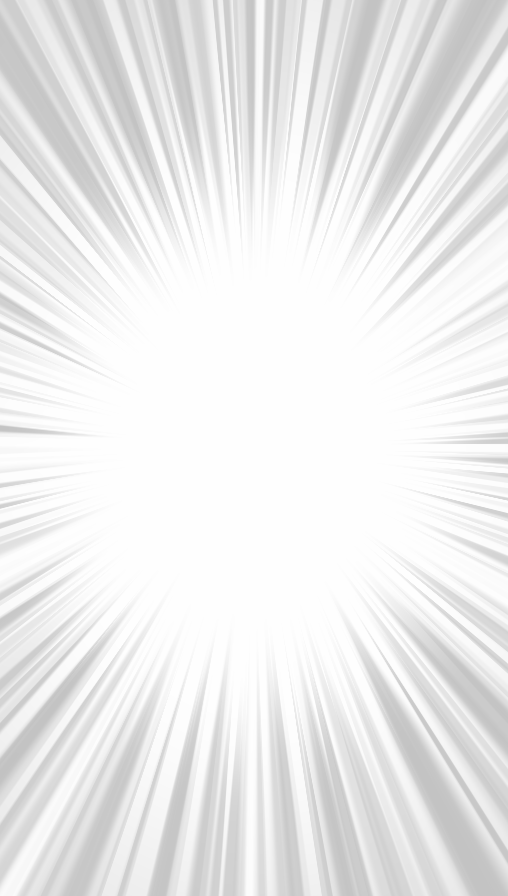
Write a Shadertoy shader that draws this background.

```glsl
// Grey speed lines bursting from a white oval centre.
// Jittered needles fill angular cells in three layers; broad dark and clear
// wedges vary their density, and everything tapers towards the middle.

const float TAU = 6.2831853;

float hash(vec2 p) {
    return fract(sin(dot(p, vec2(127.1, 311.7))) * 43758.5453);
}

// One ring of needles; turn is the angle in 0..1, radius is oval.
float needles(float turn, float radius, float count, float seed) {
    float x = turn * count;
    float id = mod(floor(x), count);
    float centre = mix(0.38, 0.62, hash(vec2(id, seed)));
    float start = mix(0.17, 0.25, hash(vec2(id, seed + 1.0)));
    float strength = mix(0.25, 1.0, hash(vec2(id, seed + 2.0)));
    float width = mix(0.12, 0.38, hash(vec2(id, seed + 3.0)));
    float taper = smoothstep(start - 0.05, start + 0.24, radius);
    float side = fract(x) - centre;

    // One crisp flank and one soft flank, chosen per needle.
    float flip = hash(vec2(id, seed + 4.0)) < 0.5 ? -1.0 : 1.0;
    float inner = side * flip > 0.0 ? 0.65 : 0.1;
    float body = 1.0 - smoothstep(inner, 1.0, abs(side) / (width * (0.3 + 0.7 * taper)));
    return body * strength * smoothstep(start, start + 0.17, radius);
}

// Soft sector; shape holds its direction and half width in degrees.
float wedge(float degrees, vec2 shape) {
    float offset = abs(mod(degrees - shape.x + 180.0, 360.0) - 180.0);
    return 1.0 - smoothstep(0.35, 1.0, offset / shape.y);
}

void mainImage(out vec4 fragColor, in vec2 fragCoord) {
    vec2 p = (fragCoord - 0.5 * iResolution.xy) / iResolution.y;
    float turn = fract(atan(p.y, p.x) / TAU + 1.0);
    float degrees = turn * 360.0;
    float radius = length(p * vec2(1.35, 1.0));
    float upright = abs(p.y) / max(length(p), 0.0001);

    // Needles, denser above and below than at the sides.
    float dense = smoothstep(0.15, 0.85, upright);
    float light = 1.0 - 0.8 * needles(turn, radius, 83.0, 3.0);
    light *= 1.0 - mix(0.35, 0.7, dense) * needles(turn, radius, 127.0, 17.0);
    light *= 1.0 - 0.5 * dense * needles(turn, radius, 61.0, 41.0);
    light *= 1.0 - mix(0.12, 0.36, dense) * smoothstep(0.28, 0.66, radius);

    // Clear sectors open gaps between the lines.
    vec2 clearings[9] = vec2[9](
        vec2(182.0, 5.5), vec2(206.0, 4.5), vec2(38.0, 7.0),
        vec2(22.0, 4.0), vec2(330.0, 4.0), vec2(241.0, 1.8),
        vec2(89.2, 0.8), vec2(269.4, 0.8), vec2(56.5, 1.5));
    for (int i = 0; i < 9; i++)
        light = mix(light, 1.0, 0.85 * wedge(degrees, clearings[i]));

    // Heavy bands and sharp accents, narrowing inwards.
    vec2 bands[16] = vec2[16](
        vec2(63.0, 3.5), vec2(75.0, 1.8), vec2(101.0, 2.0), vec2(111.0, 2.6),
        vec2(122.0, 3.0), vec2(232.0, 2.0), vec2(248.0, 2.2), vec2(258.0, 1.6),
        vec2(282.0, 1.8), vec2(298.0, 3.5), vec2(312.0, 3.2), vec2(175.5, 1.1),
        vec2(3.0, 0.9), vec2(357.0, 1.1), vec2(90.5, 0.9), vec2(88.0, 0.8));
    float grow = smoothstep(0.19, 0.42, radius);
    for (int i = 0; i < 16; i++) {
        vec2 band = bands[i] * vec2(1.0, 0.35 + 0.65 * grow);
        light *= 1.0 - 0.8 * grow * wedge(degrees, band);
    }

    vec3 paper = vec3(0.995);
    vec3 grey = vec3(0.755);
    fragColor = vec4(mix(grey, paper, light), 1.0);
}
```
